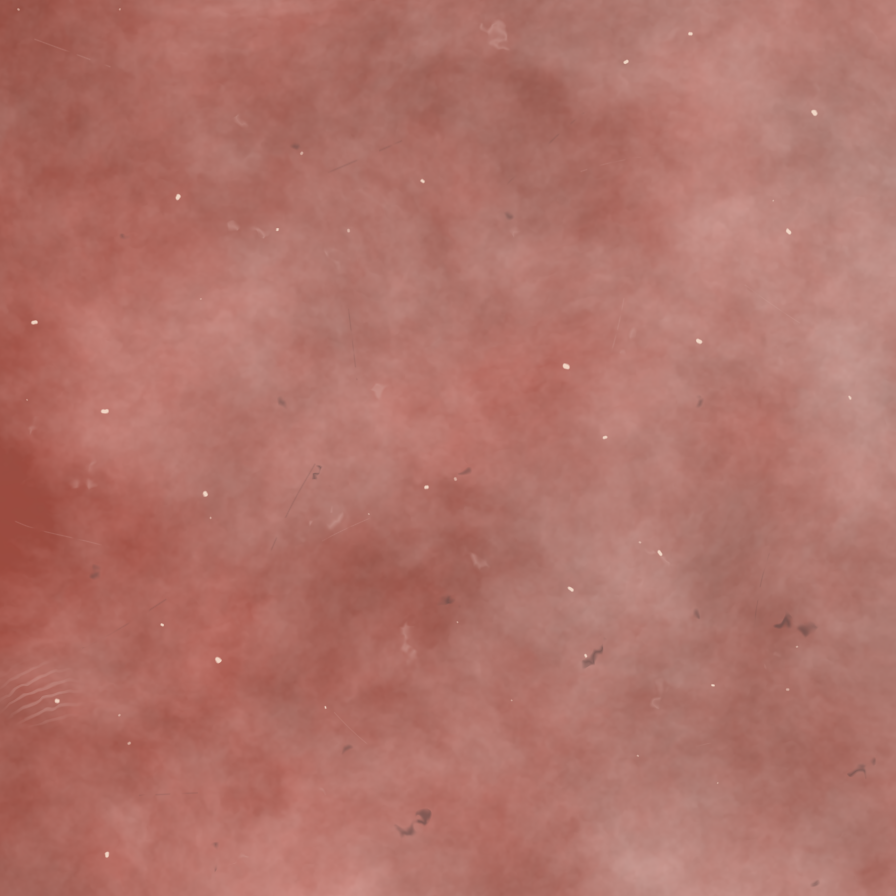
A three.js fragment shader for this texture:

```glsl
#define DARK_CLAY vec3(0.61, 0.35, 0.31)
#define PALE_CLAY vec3(0.78, 0.57, 0.54)
#define RED_SHIFT vec3(0.018, -0.015, -0.017)
#define SOOT vec3(0.38, 0.28, 0.27)
#define CHALK vec3(0.82, 0.65, 0.62)
#define FLECK vec3(0.97, 0.88, 0.81)
#define CLOUD_SCALE 4.2
#define CLOUD_CONTRAST 1.75
#define CLOUD_GAIN 0.7
#define HUE_CONTRAST 4.8
#define GRAIN 0.07

varying vec2 vUv;

float hash(vec2 p) {
  return fract(sin(dot(p, vec2(127.1, 311.7))) * 43758.55);
}

vec2 hash2(vec2 p) {
  return vec2(hash(p), hash(p + 57.3));
}

// Smooth cellular noise: random values blended around jittered points
float cells(vec2 p) {
  vec2 id = floor(p);
  vec2 f = p - id;
  float sum = 0.0005;
  float total = 0.001;
  for (int y = -1; y <= 1; y++) {
    for (int x = -1; x <= 1; x++) {
      vec2 o = vec2(float(x), float(y));
      vec2 d = o + 0.15 + 0.7 * hash2(id + o) - f;
      float w = max(0.0, 1.0 - dot(d, d) / 1.32);
      w *= w * w;
      sum += w * hash(id + o + 19.7);
      total += w;
    }
  }
  return sum / total;
}

// Layered cells, turned at every octave
float clouds(vec2 p) {
  float sum = 0.0;
  float total = 0.0;
  float amp = 1.0;
  for (int i = 0; i < 6; i++) {
    sum += amp * cells(p);
    total += amp;
    amp *= CLOUD_GAIN;
    p = mat2(0.8, 0.6, -0.6, 0.8) * p * 2.03 + 11.3;
  }
  return sum / total;
}

// One randomly turned capsule in some of the grid cells
float strokes(vec2 p, float grid, float chance, float reach, float radius, float soft, float seed) {
  vec2 id = floor(p * grid) + seed;
  float size = mix(0.35, 1.0, hash(id + 3.1));
  float margin = (reach + radius + soft) * grid;
  vec2 center = 0.5 + (hash2(id) - 0.5) * (1.0 - 2.0 * margin);
  vec2 q = (fract(p * grid) - center) / grid;
  float a = 6.2832 * hash(id + 7.9);
  q = mat2(cos(a), -sin(a), sin(a), cos(a)) * q;
  float d = length(vec2(max(abs(q.x) - reach * size, 0.0), q.y));
  float mask = 1.0 - smoothstep(radius * size - soft, radius * size + soft, d);
  return mask * step(hash(id + 13.7), chance);
}

// Short curved parallel scrapes near the lower left edge
float combScrapes(vec2 p) {
  vec2 q = p - vec2(0.045, 0.225);
  float row = q.y - 0.4 * q.x + 4.0 * q.x * q.x;
  float line = abs(fract(row / 0.013) - 0.5) * 0.013;
  float area = 1.0 - smoothstep(0.3, 1.0, length(q / vec2(0.055, 0.045)));
  return area * (1.0 - smoothstep(0.0005, 0.003, line));
}

void main() {
  vec2 p = vUv;
  vec2 warp = vec2(cells(p * 5.0 + 31.0), cells(p * 5.0 + 73.0)) - 0.5;
  vec2 rough = vec2(cells(p * 110.0), cells(p * 110.0 + 41.0)) - 0.5;
  vec2 flow = p + 0.05 * warp + 0.006 * rough;

  // Broad light and mottled stains
  float tone = 0.5 + 0.3 * (0.5 - p.y) + 0.1 * (p.x - 0.5);
  tone -= 0.32 * (1.0 - smoothstep(0.0, 0.15, p.x + 0.08 * warp.y));
  tone += CLOUD_CONTRAST * (clouds(flow * CLOUD_SCALE + 5.0) - 0.5);
  tone += 0.1 * (cells(p * vec2(18.0, 60.0) + 3.0 * warp) - 0.5);
  tone += GRAIN * (cells(p * 130.0) + cells(p * 220.0) - 1.0);
  vec3 color = mix(DARK_CLAY, PALE_CLAY, clamp(tone, -0.15, 1.2));

  // Drift between red pigment and grey bloom
  float hue = HUE_CONTRAST * (clouds(flow * 4.6 + 47.0) - 0.5) + 1.3 * (0.55 - p.x);
  color += RED_SHIFT * clamp(hue, -1.8, 1.8);

  // Pale scuffs and hairline scratches
  vec2 worn = p + 0.02 * rough + 0.012 * (cells(p * 45.0 + 3.0) - 0.5);
  float patchy = smoothstep(0.35, 0.65, cells(p * 90.0 + 9.0));
  float scuff = strokes(worn, 6.0, 0.45, 0.018, 0.005, 0.005, 20.0) * patchy;
  float scratch = strokes(p + 0.05 * warp, 4.0, 0.5, 0.05, 0.0006, 0.0012, 50.0);
  color = mix(color, CHALK, 0.4 * scuff + 0.25 * scratch * patchy);
  color = mix(color, CHALK, 0.35 * combScrapes(p + 0.004 * rough));

  // Sooty smears, dots and faint dark scratches
  float smear = strokes(worn, 5.0, 0.32, 0.018, 0.005, 0.004, 90.0) * patchy;
  float dots = strokes(p + 0.009 * rough, 8.0, 0.2, 0.002, 0.0045, 0.003, 130.0);
  float crack = strokes(p + 0.05 * warp, 4.0, 0.3, 0.06, 0.0007, 0.0015, 170.0);
  color = mix(color, SOOT, max(0.6 * smear, max(0.4 * dots, 0.22 * crack * patchy)));

  // Tiny bright flecks
  float flecks = strokes(p + 0.003 * rough, 7.0, 0.4, 0.0014, 0.0024, 0.0012, 210.0);
  flecks = max(flecks, 0.6 * strokes(p, 11.0, 0.22, 0.0005, 0.0015, 0.0011, 260.0));
  color = mix(color, FLECK, 0.9 * flecks);

  gl_FragColor = vec4(color, 1.0);
}
```
